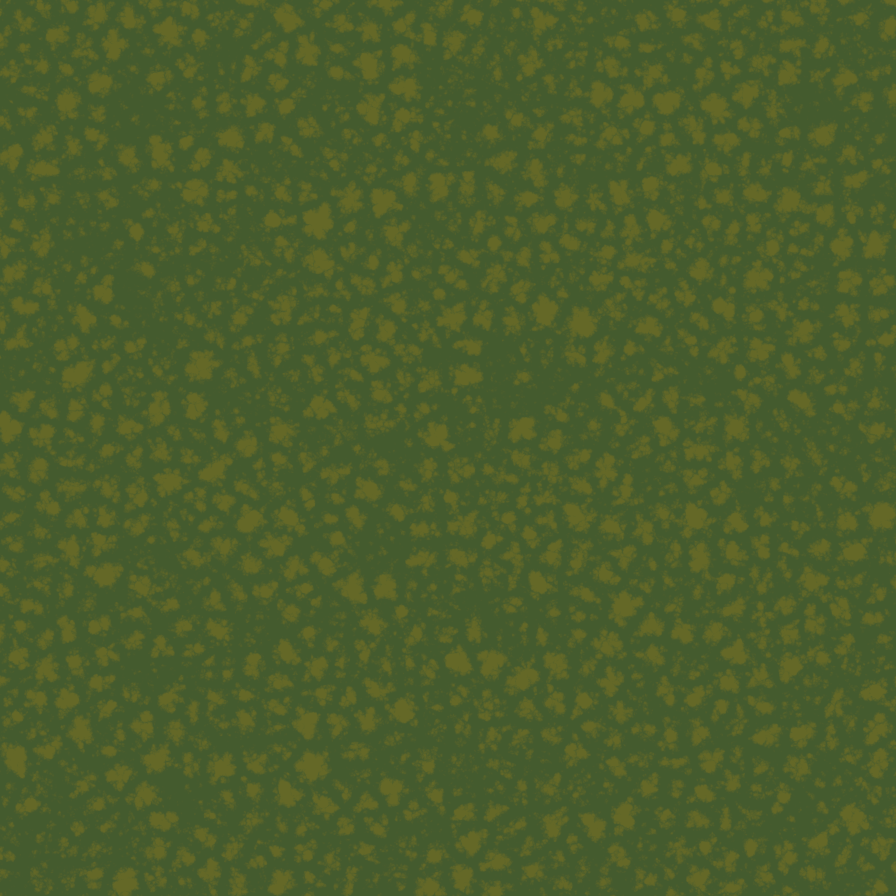
Write a Shadertoy shader that draws this texture.

```glsl
// Mossy ground: olive polygonal flecks with grainy rims over dark green.
#define CELLS 30.0            // largest flecks across the canvas
#define OCTAVES 4
#define LACUNARITY 2.07       // size ratio between octaves
#define GAIN 0.58             // weight ratio between octaves
#define TONE_LOW 0.21         // fractal value that is fully green
#define TONE_HIGH 0.47        // fractal value that is fully olive
#define PATCH_CELLS 7.0       // broad patches across the canvas
#define PATCH_STRENGTH 0.05
#define MOSS_GREEN vec3(0.268, 0.355, 0.180)
#define OLIVE vec3(0.392, 0.408, 0.153)

// Integer hash of a lattice cell, giving two values in 0..1.
vec2 hash2(vec2 cell) {
    uvec2 v = uvec2(ivec2(cell)) * 1664525u + 1013904223u;
    v.x += v.y * 1664525u;
    v.y += v.x * 1664525u;
    v ^= v >> 16u;
    v.x += v.y * 1664525u;
    v.y += v.x * 1664525u;
    v ^= v >> 16u;
    return vec2(v >> 8u) / 16777216.0;
}

// Gap between the two nearest seeds: zero on cell borders, high inside.
float cellDepth(vec2 p) {
    vec2 base = floor(p);
    vec2 local = p - base;
    float nearest = 8.0;
    float second = 8.0;
    for (int y = -1; y <= 1; y++) {
        for (int x = -1; x <= 1; x++) {
            vec2 offset = vec2(x, y);
            float d = length(offset + hash2(base + offset) - local);
            second = min(second, max(nearest, d));
            nearest = min(nearest, d);
        }
    }
    return second - nearest;
}

// Smooth value noise in 0..1.
float valueNoise(vec2 p) {
    vec2 base = floor(p);
    vec2 f = p - base;
    f = f * f * (3.0 - 2.0 * f);
    float low = mix(hash2(base).x, hash2(base + vec2(1, 0)).x, f.x);
    float high = mix(hash2(base + vec2(0, 1)).x, hash2(base + vec2(1, 1)).x, f.x);
    return mix(low, high, f.y);
}

// Weighted average of cell depth over ever finer, rotated lattices.
float fractalCells(vec2 p) {
    const mat2 turn = mat2(0.8, 0.6, -0.6, 0.8);
    float sum = 0.0;
    float total = 0.0;
    float weight = 1.0;
    for (int i = 0; i < OCTAVES; i++) {
        sum += weight * cellDepth(p);
        total += weight;
        weight *= GAIN;
        p = turn * p * LACUNARITY + vec2(17.3, 41.7);
    }
    return sum / total;
}

void mainImage(out vec4 fragColor, in vec2 fragCoord) {
    vec2 uv = fragCoord / iResolution.y;

    // Flecks, slightly denser in some broad patches than in others.
    float depth = fractalCells(uv * CELLS);
    depth += PATCH_STRENGTH * (valueNoise(uv * PATCH_CELLS) - 0.5);

    // Soft two-tone ramp.
    float olive = smoothstep(TONE_LOW, TONE_HIGH, depth);
    fragColor = vec4(mix(MOSS_GREEN, OLIVE, olive), 1.0);
}
```
